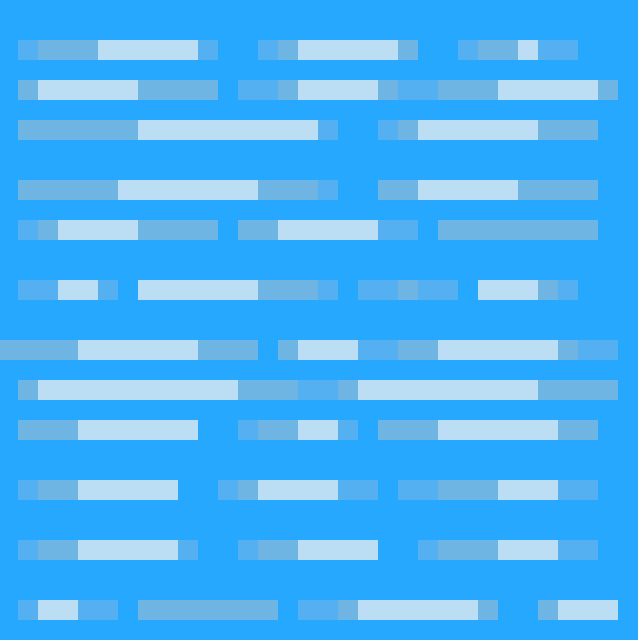
A Shadertoy shader for this pattern:

```glsl
// Rows of blocky, pale segmented dashes on a bright blue ground.

const float GRID = 32.0;                // cells down the canvas
const uint INKED_ROWS = 0x492A4A54u;    // bit r is set if row r has dashes
const uint DENSE_ROWS = 0x49204804u;    // rows with more than two dashes
const int UNBROKEN_ROW = 19;            // row made of a single dash
const int BLEED_ROW = 17;               // row that runs off the left edge
const float MAX_RUN = 16.0;             // longer dashes get two bright cores

const vec3 GROUND = vec3(0.15, 0.66, 1.00);
const vec3 FAINT  = vec3(0.33, 0.69, 0.945);
const vec3 MUTED  = vec3(0.43, 0.71, 0.89);
const vec3 BRIGHT = vec3(0.735, 0.87, 0.955);

float hash(vec2 p) {
    vec3 q = fract(p.xyx * 0.1031);
    q += dot(q, q.yzx + 33.33);
    return fract((q.x + q.y) * q.z);
}

// Random value for one trait of one item
float trait(vec2 id, float channel) {
    return hash(id * 7.0 + channel * vec2(13.7, 29.3) + 5.0);
}

bool hasBit(uint mask, int bit) {
    return bit >= 0 && bit < 32 && ((mask >> uint(bit)) & 1u) == 1u;
}

int dashCount(int row) {
    if (row == UNBROKEN_ROW) return 1;
    if (!hasBit(DENSE_ROWS, row)) return 2;
    return row % 16 == 14 ? 4 : 3;
}

// Column where dash i - 1 ends, evenly spaced with jitter
float dashEnd(float row, float i, float count) {
    float jitter = 0.6 * (trait(vec2(i, row), 1.0) - 0.55);
    return floor(1.0 + 30.0 * (i + jitter) / count);
}

// Shoulders, bright core and tail along a run; t counts cells from its start
vec3 runColor(float t, float len, vec2 id) {
    float lead = floor(2.6 * trait(id, 2.0));
    float tail = floor(2.4 * trait(id, 3.0));
    float coreStart = lead + floor(len * mix(0.08, 0.4, trait(id, 4.0)));
    float coreEnd = coreStart + floor(len * mix(0.4, 0.65, trait(id, 5.0)) + 0.5);
    bool inCore = t >= coreStart && t < coreEnd && trait(id, 6.0) > 0.1;
    vec3 body = inCore ? BRIGHT : MUTED;
    return t < lead || t >= len - tail ? FAINT : body;
}

// Find the dash under a column, split it if long, and shade its run
vec3 rowColor(float column, int row) {
    float seed = float(row);
    int count = dashCount(row);
    float n = float(count);
    float index = 0.0;
    float start = row == BLEED_ROW ? 0.0 : 1.0;
    float end = 31.0 - floor(2.3 * trait(vec2(0.0, seed), 8.0));
    for (int i = 1; i < count; i++) {
        float edge = dashEnd(seed, float(i), n);
        if (column < edge) {
            end = edge;
            break;
        }
        index = float(i);
        start = edge + 1.0 + floor(2.0 * trait(vec2(index, seed), 9.0));
    }
    if (column < start || column >= end) return GROUND;

    vec2 id = vec2(index, seed);
    float t = column - start;
    float len = end - start;
    if (len > MAX_RUN) {
        float cut = floor(len * mix(0.4, 0.6, trait(id, 7.0)));
        bool second = t >= cut;
        t -= second ? cut : 0.0;
        len = second ? len - cut : cut;
        id.x += second ? 17.0 : 0.0;
    }
    return runColor(t, len, id);
}

void mainImage(out vec4 fragColor, in vec2 fragCoord) {
    // Columns count back from the right edge, rows down from the top
    float footprint = GRID / iResolution.y;
    vec2 fromCorner = (iResolution.xy - fragCoord) * footprint;
    vec2 cell = vec2(GRID - fromCorner.x, fromCorner.y);

    // Cells at both ends of the footprint, and the share of the higher one
    vec2 low = floor(cell - 0.5 * footprint);
    vec2 high = floor(cell + 0.5 * footprint);
    vec2 share = clamp((cell - high) / footprint + 0.5, 0.0, 1.0);

    // Inked rows never touch, so one row at most covers the footprint
    bool inkHigh = hasBit(INKED_ROWS, int(high.y));
    bool inkLow = hasBit(INKED_ROWS, int(low.y));
    vec3 color = GROUND;
    if (inkHigh || inkLow) {
        int row = int(inkHigh ? high.y : low.y);
        float coverage = inkHigh ? share.y : 1.0 - share.y;
        vec3 ink = rowColor(high.x, row);
        if (share.x < 1.0) ink = mix(rowColor(low.x, row), ink, share.x);
        color = mix(GROUND, ink, inkHigh && inkLow ? 1.0 : coverage);
    }
    fragColor = vec4(color, 1.0);
}
```
